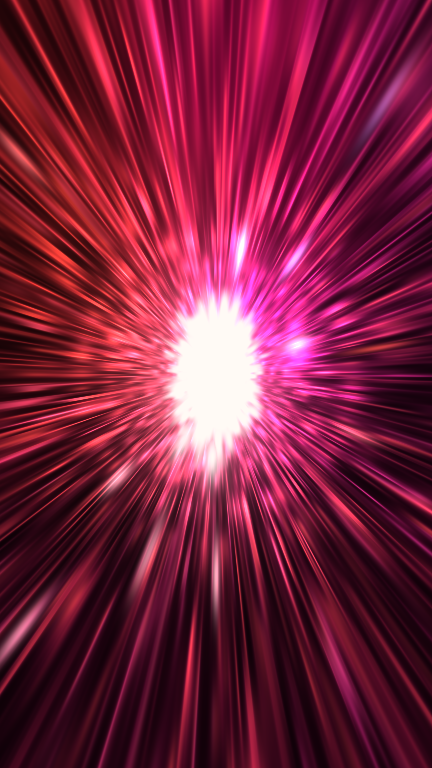
Give the GLSL for this background, as a Shadertoy shader.

```glsl
// A burst of light rushing outward from a white oval core.
// Layers of polar value noise, stretched along the rays, make fine fibres;
// soft tints colour each side and radial glints add the brightest sparks.

#define CENTRE vec2(0.502, 0.512)
#define CORE_SIZE vec2(0.096, 0.170)
#define HALO_REACH 0.23
#define FIBRE_GAIN 0.9
#define EMBER vec3(0.95, 0.36, 0.20)
#define CRIMSON vec3(0.56, 0.02, 0.25)
#define MAGENTA vec3(0.92, 0.14, 0.68)
#define ROSE vec3(0.95, 0.45, 0.46)
#define LILAC vec3(0.80, 0.62, 1.0)
#define BLUSH vec3(1.0, 0.72, 0.76)
#define HOT_WHITE vec3(1.0, 0.98, 0.96)

const float TAU = 6.28319;

float hash(vec2 cell) {
    vec3 q = fract(cell.xyx * 0.1031);
    q += dot(q, q.yzx + 33.33);
    return fract((q.x + q.y) * q.z);
}

// Value noise over (turn, depth) that closes seamlessly around the circle.
float fibre(float turn, float depth, float count, float seed) {
    vec2 grid = vec2(turn * count, depth + 60.0);
    vec2 cell = floor(grid);
    vec2 f = smoothstep(0.0, 1.0, fract(grid));
    float left = mod(cell.x, count) + seed;
    float right = mod(cell.x + 1.0, count) + seed;
    float near = mix(hash(vec2(left, cell.y)), hash(vec2(right, cell.y)), f.x);
    float far = mix(hash(vec2(left, cell.y + 1.0)), hash(vec2(right, cell.y + 1.0)), f.x);
    return mix(near, far, f.y);
}

// Soft spark lying along the ray through its middle; size is (length, width).
float glint(vec2 p, vec2 middle, vec2 size) {
    vec2 ray = normalize(middle);
    vec2 q = p - middle;
    vec2 local = vec2(dot(q, ray), ray.x * q.y - ray.y * q.x) / size;
    return exp(-dot(local, local));
}

// Round soft patch of the given radius.
float patchAt(vec2 p, vec2 middle, float size) {
    vec2 q = (p - middle) / size;
    return exp(-dot(q, q));
}

void mainImage(out vec4 fragColor, in vec2 fragCoord) {
    vec2 p = (fragCoord - CENTRE * iResolution.xy) / iResolution.x;
    float radius = max(length(p), 0.03);
    float turn = atan(p.y, p.x) / TAU + 0.5;
    float depth = -pow(radius, -0.6);

    // Fibres: each finer layer fades where it gets thinner than a pixel.
    float rays = 0.0;
    float sparks = 0.0;
    float count = 110.0;
    for (int i = 0; i < 4; i++) {
        float layer = float(i);
        float n = fibre(turn, depth * (4.0 - 0.5 * layer), count, 71.0 * layer);
        float thickness = radius * TAU / count * iResolution.x;
        float visible = smoothstep(0.7, 2.0, thickness);
        rays += mix(0.18, n * n * n, visible) * (0.7 + 0.2 * layer);
        sparks += visible * pow(n, 8.0) * (0.35 + 0.25 * layer);
        count = floor(count * 1.65);
    }
    float hue = fibre(turn, depth * 1.2, 190.0, 501.0);
    float clump = fibre(turn, depth * 0.8, 31.0, 333.0);

    // Ambient tint: russet left, violet right, plum below, crimson wedge above.
    float side = smoothstep(-0.30, 0.30, p.x);
    float upper = smoothstep(-0.55, 0.30, p.y);
    vec3 ambient = mix(vec3(0.33, 0.045, 0.075), vec3(0.28, 0.02, 0.17), side);
    ambient = mix(vec3(0.20, 0.012, 0.10), ambient, upper);
    ambient *= mix(1.5, 0.88, smoothstep(0.18, 0.48, radius));
    float wedge = exp(-pow((p.x - 0.07) / 0.27, 2.0)) * smoothstep(0.05, 0.35, p.y);
    ambient = mix(ambient, CRIMSON * 0.92, 0.85 * wedge);
    ambient += vec3(0.17, 0.055, 0.02) * patchAt(p, vec2(-0.20, 0.32), 0.24);
    ambient *= 0.75 + 0.5 * clump;
    float strands = mix(rays, 0.75, 0.45 * wedge);
    vec3 color = ambient * (0.27 + 0.1 * wedge + FIBRE_GAIN * strands);

    // Ember, rose and violet sparks riding on the fibres.
    vec3 sparkTint = mix(EMBER, ROSE, smoothstep(0.45, 0.7, hue));
    sparkTint = mix(sparkTint, vec3(0.65, 0.15, 0.50), smoothstep(0.5, 0.8, hue) * (0.3 + 0.5 * side));
    color += sparkTint * sparks * (0.4 + 0.7 * clump) * mix(1.0, 0.6, smoothstep(0.2, 0.7, radius));

    // Halo, rose at left and magenta toward the upper right.
    float reach = length(p * vec2(1.0, 0.78));
    float halo = exp(-pow(reach / HALO_REACH, 2.0));
    float pink = patchAt(p, vec2(0.09, 0.16), 0.145);
    vec3 haloTint = mix(mix(ROSE, vec3(0.85, 0.28, 0.50), side), MAGENTA, pink);
    color += haloTint * halo * (0.2 + 0.65 * rays);
    color += MAGENTA * pink * 0.2 * (0.4 + rays);

    // Principal glints, upper half then lower half.
    color += HOT_WHITE * glint(p, vec2(0.056, 0.29), vec2(0.050, 0.009));
    color += LILAC * glint(p, vec2(0.182, 0.268), vec2(0.048, 0.009));
    color += BLUSH * glint(p, vec2(0.185, 0.070), vec2(0.032, 0.018));
    color += MAGENTA * 0.7 * glint(p, vec2(0.195, 0.045), vec2(0.040, 0.030));
    color += ROSE * 0.7 * glint(p, vec2(-0.46, 0.51), vec2(0.080, 0.013));
    color += LILAC * 0.45 * glint(p, vec2(0.39, 0.63), vec2(0.110, 0.013));
    color += EMBER * 0.6 * glint(p, vec2(0.37, 0.062), vec2(0.070, 0.007));
    color += BLUSH * 0.8 * glint(p, vec2(-0.228, -0.240), vec2(0.045, 0.013));
    color += BLUSH * 0.65 * glint(p, vec2(-0.157, -0.410), vec2(0.090, 0.011));
    color += BLUSH * 0.9 * glint(p, vec2(-0.002, -0.465), vec2(0.085, 0.008));
    color += BLUSH * 0.6 * glint(p, vec2(-0.46, -0.60), vec2(0.100, 0.015));
    color += ROSE * 0.6 * glint(p, vec2(0.325, -0.139), vec2(0.050, 0.011));

    // White core with a ragged, fibrous rim and lobes beneath.
    float rim = fibre(turn, depth * 2.0, 75.0, 907.0) - 0.5;
    float oval = length(p / CORE_SIZE) + 0.4 * rim;
    float core = 1.0 - smoothstep(0.85, 1.3, oval);
    core = max(core, glint(p, vec2(-0.010, -0.19), vec2(0.055, 0.018)));
    core = max(core, 0.9 * glint(p, vec2(-0.075, -0.150), vec2(0.050, 0.018)));
    color += BLUSH * 0.5 * exp(-2.5 * max(oval - 0.95, 0.0));
    color = mix(color, HOT_WHITE, core);

    fragColor = vec4(clamp(color, 0.0, 1.0), 1.0);
}
```
